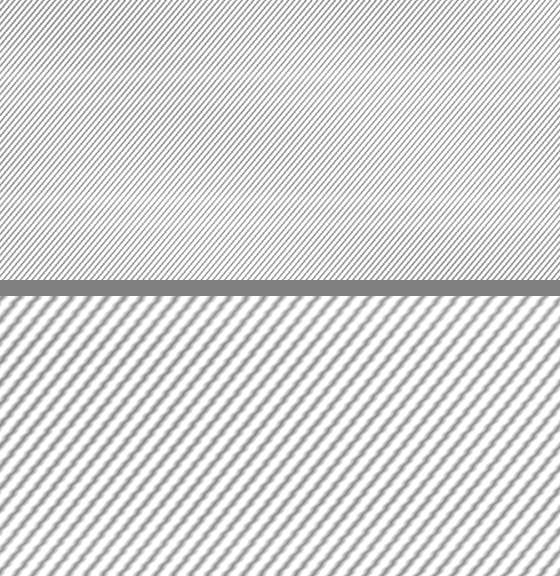
Top: the whole. Bottom: its middle third, enlarged.
A Shadertoy shader for this pattern:

```glsl
#define LINES_ACROSS 96.0
#define LINES_DOWN 40.0
#define LINE_SHARE 0.32
#define EDGE_SOFTNESS 0.0056
#define RIPPLE 0.05
#define ROW_FADE 0.18
#define TONE_DRIFT 0.05
#define PAPER vec3(1.0)
#define INK vec3(0.50)

// Layered sines give the stroke edges a fine, irregular ripple
float edgeRipple(vec2 p) {
    return 0.6 * sin(p.y * 670.0 + 2.0 * sin(p.x * 9.0))
         + 0.4 * sin(p.y * 391.0 + p.x * 57.0);
}

// Narrow pale rows where the ink thins
float rowWear(float y) {
    float wave = 0.5 + 0.3 * sin(y * 13.7 - 2.1) + 0.2 * sin(y * 71.0);
    return wave * wave * wave;
}

// Slow change of stroke width, heaviest toward the upper left
float toneDrift(vec2 p) {
    return 0.6 * sin(p.y * 3.2 - p.x * 1.6 - 0.8)
         + 0.4 * sin(p.x * 5.0 + p.y * 7.0);
}

// Ink coverage of evenly spaced rising diagonals
float diagonalInk(vec2 p, float aspect, float pixel) {
    vec2 density = vec2(LINES_ACROSS / aspect, -LINES_DOWN);
    float period = 1.0 / length(density);
    float phase = dot(p, density) + RIPPLE * edgeRipple(p);
    float centerDistance = abs(fract(phase) - 0.5) * period;
    float share = LINE_SHARE + TONE_DRIFT * toneDrift(p);
    float halfWidth = 0.5 * share * period;
    float softness = max(EDGE_SOFTNESS, pixel);
    return clamp(0.5 + (halfWidth - centerDistance) / softness, 0.0, 1.0);
}

void mainImage(out vec4 fragColor, in vec2 fragCoord) {
    float pixel = 1.0 / iResolution.y;
    vec2 p = fragCoord * pixel;
    float aspect = iResolution.x * pixel;

    float ink = diagonalInk(p, aspect, pixel);
    ink *= 1.0 - ROW_FADE * rowWear(p.y);
    fragColor = vec4(mix(PAPER, INK, ink), 1.0);
}
```
